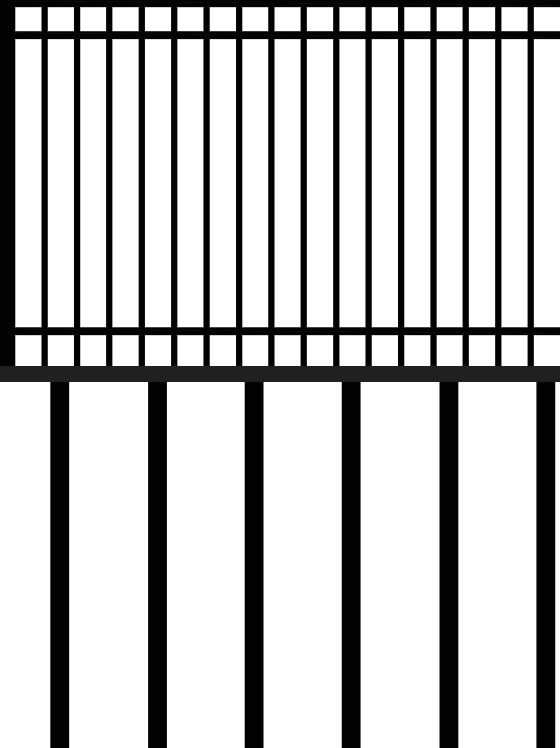
Top, the full canvas; bottom, a detail of the centre.
Reproduce this pattern procedurally as a Shadertoy shader.

```glsl
// Black metal fence: an end post, sixteen pickets and three rails on white.

// Horizontal values are fractions of the width, vertical ones of the height.
const float PICKET_COUNT   = 16.0;
const float PICKET_FIRST   = 0.0796;
const float PICKET_SPACING = 0.05787;
const float PICKET_HALF    = 0.0056;
const float PICKET_JITTER  = 0.0003;
const float POST_RIGHT     = 0.0273;
const float RAIL_HALF      = 0.0108;
const float TOP_RAIL_Y     = 0.9912;
const float UPPER_RAIL_Y   = 0.9039;
const float LOWER_RAIL_Y   = 0.0950;
const float SEAM_DROP      = 0.013;
const float SEAM_HALF      = 0.0007;
const float SEAM_GLOW      = 0.07;
const vec3  BACKGROUND     = vec3(1.0);
const vec3  METAL          = vec3(0.008);

// Coverage of a signed distance, smoothed over one pixel
float coverage(float dist, float pixel) {
    return clamp(0.5 - dist / pixel, 0.0, 1.0);
}

float bar(float x, float center, float halfWidth, float pixel) {
    return coverage(abs(x - center) - halfWidth, pixel);
}

// Layered sines, roughly -1 to 1
float waviness(float t) {
    return 0.6 * sin(t * 2.3) + 0.4 * sin(t * 5.1 + 1.7);
}

float pickets(float x, float pixel) {
    float index = floor((x - PICKET_FIRST) / PICKET_SPACING + 0.5);
    index = clamp(index, 0.0, PICKET_COUNT - 1.0);
    float center = PICKET_FIRST + index * PICKET_SPACING;
    center += PICKET_JITTER * waviness(index);
    return bar(x, center, PICKET_HALF, pixel);
}

// Faint worn line that slopes down along a rail
float railSeam(vec2 uv, float railY, float pixel) {
    float center = railY + SEAM_DROP * (0.5 - uv.x);
    float wear = 0.6 + 0.4 * waviness(uv.x * 40.0 + railY * 9.0);
    return wear * bar(uv.y, center, SEAM_HALF, pixel);
}

void mainImage(out vec4 fragColor, in vec2 fragCoord) {
    vec2 uv = fragCoord / iResolution.xy;
    vec2 pixel = 1.0 / iResolution.xy;

    // Upright parts
    float post = coverage(uv.x - POST_RIGHT, pixel.x);
    float metal = max(post, pickets(uv.x, pixel.x));

    // Rails and their seams
    float rails = 0.0;
    float seam = 0.0;
    for (int i = 0; i < 3; i++) {
        float railY = i == 0 ? TOP_RAIL_Y : (i == 1 ? UPPER_RAIL_Y : LOWER_RAIL_Y);
        float rail = bar(uv.y, railY, RAIL_HALF, pixel.y);
        rails = max(rails, rail);
        seam = max(seam, rail * railSeam(uv, railY, pixel.y));
    }
    metal = max(metal, rails);

    vec3 metalColor = METAL + SEAM_GLOW * seam * (1.0 - post);
    fragColor = vec4(mix(BACKGROUND, metalColor, metal), 1.0);
}
```
